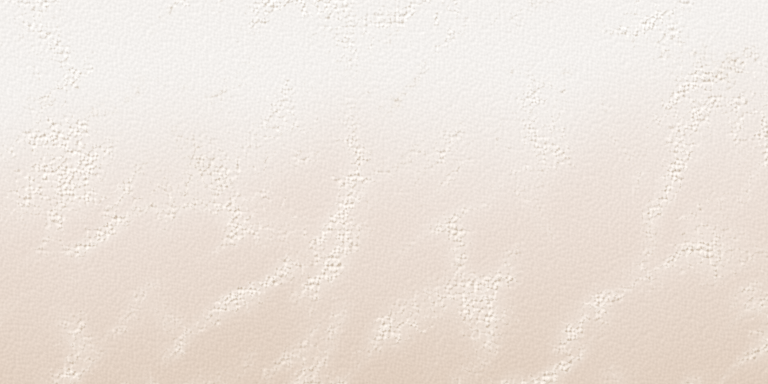
This texture is drawn by a WebGL 2 fragment shader. Its source:

```glsl
#version 300 es
precision highp float;
// Pale plaster wall: a white to beige fade with rough diagonal streaks of raised grain.

uniform vec2 u_resolution;
out vec4 fragColor;

vec2 hash2(vec2 cell) {
  vec2 k = vec2(dot(cell, vec2(127.1, 311.7)), dot(cell, vec2(269.5, 183.3)));
  return fract(sin(k) * 43758.5);
}

// Distances to the nearest and second nearest scattered points.
vec2 cellular(vec2 p) {
  vec2 base = floor(p);
  vec2 nearest = vec2(8.0);
  for (int y = -1; y <= 1; y++) {
    for (int x = -1; x <= 1; x++) {
      vec2 cell = base + vec2(x, y);
      float d = length(cell + hash2(cell) - p);
      nearest = d < nearest.x ? vec2(d, nearest.x) : vec2(nearest.x, min(nearest.y, d));
    }
  }
  return nearest;
}

// Slope of the cellular relief toward the light at the upper left.
float emboss(vec2 p, float frequency) {
  vec2 toLight = vec2(-0.0022, 0.003);
  return cellular((p + toLight) * frequency).x - cellular((p - toLight) * frequency).x;
}

// Streaks along the borders of stretched cells: x is the broken grain, y its soft halo.
vec2 streaks(vec2 p) {
  vec2 bent = p + 0.022 * sin(p.yx * vec2(9.0, 7.0) + vec2(0.6, 2.1))
                + 0.011 * sin(p.yx * vec2(27.0, 31.0) + vec2(1.7, 0.4))
                + 0.006 * sin(p.yx * vec2(61.0, 53.0) + vec2(0.2, 3.4));
  float speckle = 0.55 * cellular(p * 58.0).x + 0.45 * cellular(p * 23.0 + 5.0).x;
  vec2 total = vec2(0.0);
  for (int i = 0; i < 3; i++) {
    float layer = float(i);
    float angle = 1.12 - 0.28 * layer;
    vec2 along = vec2(cos(angle), sin(angle));
    vec2 q = vec2(dot(bent, along), dot(bent, vec2(-along.y, along.x)));
    q = q * vec2(1.25, 3.6) * (1.0 + 0.25 * layer) + 13.7 * layer;
    vec2 d = cellular(q);
    float patches = smoothstep(0.28, 0.8, cellular(bent * 3.3 + 7.3 + 9.0 * layer).x);
    float edge = d.y - d.x - 0.16 * patches;
    float grain = smoothstep(-0.05, 0.22, 0.03 - edge + 0.6 * (speckle - 0.43));
    float halo = 1.0 - smoothstep(-0.15, 0.2, edge);
    total = max(total, vec2(grain, halo) * patches);
  }
  return total;
}

void main() {
  vec2 uv = gl_FragCoord.xy / u_resolution;
  vec2 p = gl_FragCoord.xy / u_resolution.y;

  // Soft vertical fade, reaching higher on the right, with faint clouds.
  float fade = uv.y - 0.15 * smoothstep(0.45, 1.0, uv.x) * uv.y
             + 0.025 * sin(p.x * 4.3 + 1.2) + 0.02 * sin(p.x * 9.0 - p.y * 6.0)
             + 0.012 * sin(p.x * 17.0 - p.y * 13.0 + 2.0 * sin(p.y * 8.0));
  vec3 color = mix(vec3(0.872, 0.798, 0.732), vec3(0.922, 0.872, 0.836),
                   smoothstep(-0.2, 0.48, fade));
  color = mix(color, vec3(0.958, 0.946, 0.934), smoothstep(0.34, 0.84, fade));

  // Fine paper tooth over the whole wall.
  color += 0.034 * emboss(p, 118.0);
  color += 0.014 * (cellular(p * vec2(88.0, 56.0)).x - 0.42);

  // Raised grain: chalky halo and crests below, tan smudges above.
  vec2 streak = streaks(p);
  float height = smoothstep(0.35, 0.85, uv.y);
  float relief = emboss(p + 3.0, 98.0);
  float tan_ = smoothstep(0.35, 0.75, cellular(p * 2.6 + 21.0).x) * mix(0.3, 1.0, height);
  color = mix(color, vec3(0.985, 0.968, 0.945), streak.y * mix(0.32, 0.1, height));
  color = mix(color, vec3(0.995, 0.985, 0.965), streak.x * mix(0.3, 0.12, height));
  color = mix(color, vec3(0.85, 0.8, 0.735), streak.x * tan_ * 0.35);
  color += streak.x * 0.12 * max(relief, 0.0);
  color -= streak.x * 0.27 * max(-relief, 0.0) * vec3(0.85, 1.0, 1.2);

  fragColor = vec4(clamp(color, 0.0, 1.0), 1.0);
}
```
